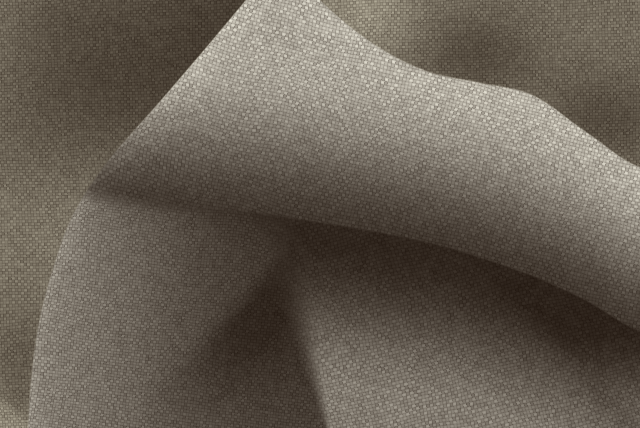
Reproduce this texture procedurally as a WebGL 2 fragment shader.

```glsl
#version 300 es
precision highp float;
// Draped woven cloth: a broad lit fold over shadowed folds, with a plain weave.
uniform vec2 u_resolution;
out vec4 outColor;

// Cloth colours
const vec3 DARK = vec3(0.16, 0.12, 0.09);
const vec3 LIGHT = vec3(0.76, 0.74, 0.69);
const vec3 OLIVE = vec3(1.0, 0.995, 0.95);

// Weave
const float PITCH = 0.0080;
const float FINE_PITCH = 0.0068;
const float WEAVE_DEPTH = 0.47;
const float THREAD_VARIATION = 0.36;
const float CROSS_THREAD = 0.66;

// Fold outlines, sampled at even knots; the canvas is 1.5 wide and 1 high
const float KNOT_STEP = 0.125;
const float RIDGE[13] = float[13](1.9, 1.75, 1.6, 1.45, 1.29, 1.137, 1.0,
                                  0.898, 0.834, 0.807, 0.777, 0.691, 0.61);
const float HEM[13] = float[13](0.57, 0.56, 0.539, 0.52, 0.51, 0.498, 0.48,
                                0.459, 0.434, 0.398, 0.354, 0.297, 0.227);
const float SIDE[13] = float[13](0.066, 0.074, 0.092, 0.125, 0.172, 0.254, 0.363,
                                 0.471, 0.576, 0.68, 0.78, 0.88, 0.98);

float hash(vec2 p) {
    vec3 q = fract(p.xyx * 0.1031);
    q += dot(q, q.yzx + 33.33);
    return fract((q.x + q.y) * q.z);
}

float noise(vec2 p) {
    vec2 i = floor(p), f = fract(p);
    f = f * f * (3.0 - 2.0 * f);
    return mix(mix(hash(i), hash(i + vec2(1, 0)), f.x),
               mix(hash(i + vec2(0, 1)), hash(i + vec2(1, 1)), f.x), f.y);
}

// Smooth Catmull-Rom curve through the knots
float curve(float k[13], float t) {
    float u = clamp(t / KNOT_STEP, 0.0, 12.0);
    int i = min(int(u), 11);
    float f = u - float(i);
    float a = k[max(i - 1, 0)], b = k[i], c = k[i + 1], d = k[min(i + 2, 12)];
    return b + 0.5 * f * (c - a + f * (2.0 * a - 5.0 * b + 4.0 * c - d
                          + f * (3.0 * (b - c) + d - a)));
}

float blob(vec2 p, vec2 centre, vec2 radius) {
    vec2 q = (p - centre) / radius;
    return exp(-dot(q, q));
}

// Plain weave: bright threads pass over and under darker cross threads
float weave(vec2 p, float angle, float pitch) {
    float c = cos(angle), s = sin(angle);
    vec2 q = mat2(c, -s, s, c) * p / pitch;
    q += 1.5 * vec2(noise(p * 9.0), noise(p * 9.0 + 41.0));
    vec2 cell = floor(q), f = fract(q) - 0.5;
    bool over = mod(cell.x + cell.y, 2.0) < 0.5;
    f = over ? f : f.yx;
    float height = (1.0 - 2.4 * f.y * f.y) * (1.0 - 1.2 * f.x * f.x);
    height *= over ? 1.0 : CROSS_THREAD;
    float visible = 1.0 - smoothstep(0.5, 1.0, 1.0 / (u_resolution.y * pitch));
    return visible * (height - 0.6 + THREAD_VARIATION * (hash(cell) - 0.5));
}

float leftBackdrop(vec2 p, float gap) {
    float tone = 0.53 - 0.33 * smoothstep(0.5, 0.0, gap) * smoothstep(0.45, 0.85, p.y);
    tone -= 0.12 * blob(p, vec2(0.13, 1.0), vec2(0.16, 0.2));
    tone -= 0.16 * blob(p, vec2(0.05, 0.16), vec2(0.07, 0.14));
    return tone + 0.14 * smoothstep(0.02, -0.02, p.y + 0.8 * p.x - 0.07);
}

float rightBackdrop(vec2 p) {
    return 0.48 + 0.22 * blob(p, vec2(0.86, 0.98), vec2(0.12))
                - 0.20 * blob(p, vec2(1.12, 0.87), vec2(0.14, 0.10))
                - 0.20 * blob(p, vec2(1.42, 0.72), vec2(0.15, 0.11));
}

float mainFold(float aboveHem, float belowRidge, float inside) {
    float tone = 0.13 + 0.70 * smoothstep(-0.04, 0.37, aboveHem);
    tone += 0.13 * exp(-belowRidge / 0.06) + 0.14 * exp(-inside / 0.04);
    return tone - 0.08 * exp(-belowRidge / 0.006);
}

float leftPanel(vec2 p, float belowHem, float inside) {
    float tone = 0.53 - 0.36 * smoothstep(0.12, 0.64, p.x);
    tone += 0.16 * exp(-inside / 0.03) - 0.10 * exp(-belowHem / 0.04);
    // Diagonal cast shadow with a faint second crease
    vec2 q = p - vec2(0.674, 0.434);
    float across = dot(q, vec2(0.738, -0.675));
    tone -= 0.13 * smoothstep(-0.015, 0.045, across) * smoothstep(-0.02, 0.25, p.y);
    return tone + 0.04 * smoothstep(0.10, 0.17, across);
}

float lowerFold(vec2 p, float belowHem) {
    float tone = 0.04 + 0.54 * smoothstep(0.03, 0.40, belowHem);
    float shade = 0.02 + 0.38 * smoothstep(0.24, 0.0, p.y);
    return mix(tone, shade, smoothstep(-0.05, 0.05, p.x + p.y - 1.50));
}

void main() {
    vec2 p = gl_FragCoord.xy / u_resolution * vec2(1.5, 1.0);
    float px = 1.0 / u_resolution.y;
    float inside = (p.x - curve(SIDE, p.y)) * 0.8;
    float belowRidge = (curve(RIDGE, p.x) - p.y) * 0.8;
    float aboveHem = p.y - curve(HEM, p.x);

    // Coverage of each layer
    float cloth = smoothstep(-px, px, inside) * smoothstep(-px, px, belowRidge);
    float hemSoft = px + mix(0.025, 0.001, smoothstep(0.2, 0.75, p.x));
    float upper = smoothstep(-hemSoft, hemSoft, aboveHem);
    float creaseSoft = 0.008 + 0.15 * p.y;
    float lower = smoothstep(-creaseSoft, creaseSoft, p.x - 0.768 + 0.25 * p.y);

    // Light on the folds
    float belowHem = max(-aboveHem, 0.0);
    float under = mix(leftPanel(p, belowHem, max(inside, 0.0)), lowerFold(p, belowHem), lower);
    float fold = mainFold(aboveHem, max(belowRidge, 0.0), max(inside, 0.0));
    float backdrop = p.x < 0.66 ? leftBackdrop(p, max(-inside, 0.0)) : rightBackdrop(p);
    float tone = mix(backdrop, mix(under, fold, upper), cloth);

    // Threads follow the tilt of each fold
    float underThreads = mix(weave(p, -0.12, FINE_PITCH), weave(p, 0.22, PITCH), lower);
    float threads = mix(underThreads, weave(p, -0.25, PITCH), upper);
    threads = mix(weave(p, 0.04, FINE_PITCH), threads, cloth);
    tone += threads * WEAVE_DEPTH * (0.2 + tone);
    tone += 0.03 * (noise(p * 60.0) - 0.5);

    vec3 colour = mix(DARK, LIGHT, tone) * mix(OLIVE, vec3(1.0), cloth);
    outColor = vec4(colour, 1.0);
}
```
